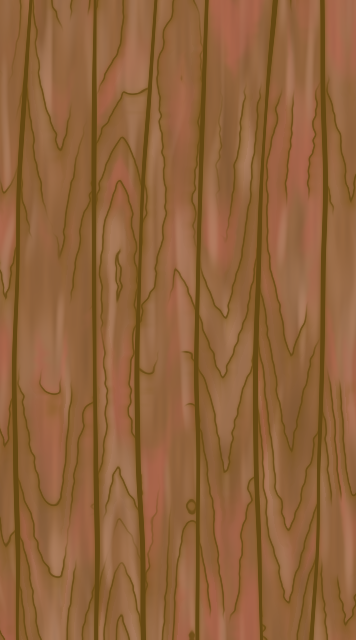
Give the GLSL for this texture, as a WebGL 1 fragment shader.

```glsl
precision highp float;
// Painted wooden planks: dark upright cracks, olive cathedral grain and rosy streaks.
uniform vec2 u_resolution;

// Colours
const vec3 WOOD = vec3(0.565, 0.385, 0.235);
const vec3 ROSE = vec3(0.675, 0.390, 0.300);
const vec3 PALE = vec3(0.700, 0.520, 0.410);
const vec3 SHADE = vec3(0.490, 0.335, 0.195);
const vec3 OLIVE = vec3(0.480, 0.335, 0.085);
const vec3 GRAIN = vec3(0.400, 0.280, 0.075);
const vec3 CRACK = vec3(0.395, 0.280, 0.070);

// Sizes, in canvas heights
const float PLANK_WIDTH = 0.0925;
const float CRACK_HALF = 0.0032;
const float GRAIN_HALF = 0.0011;
const float GRAIN_GAP = 0.031;
const float GRAIN_RISE = 0.20;
const float HALO_NEAR = 0.0018;
const float HALO_FAR = 0.0062;

float hash(vec2 p) {
  vec3 q = fract(p.xyx * vec3(0.1031, 0.1030, 0.0973));
  q += dot(q, q.yzx + 33.33);
  return fract((q.x + q.y) * q.z);
}

float noise(vec2 p) {
  vec2 i = floor(p), f = fract(p);
  f = f * f * (3.0 - 2.0 * f);
  return mix(mix(hash(i), hash(i + vec2(1.0, 0.0)), f.x),
             mix(hash(i + vec2(0.0, 1.0)), hash(i + 1.0), f.x), f.y);
}

float fbm(vec2 p) {
  return 0.6 * noise(p) + 0.4 * noise(p * 2.1 + 17.3);
}

// Horizontal place of a crack at height y: jittered, leaning and bowed
float crackX(float id, float y) {
  float shift = hash(vec2(id, 3.0)) - 0.5;
  float lean = hash(vec2(id, 11.0)) - 0.5;
  float bow = hash(vec2(id, 23.0)) - 0.5;
  return PLANK_WIDTH * (id + 0.5 + 0.4 * shift) + 0.05 * lean * (y - 0.5)
       + 0.035 * bow * sin(3.1416 * y) + 0.005 * (noise(vec2(id * 9.0, y * 7.0)) - 0.5);
}

// Grain height field; its whole-number contours are nested V shapes and arches
float grainField(vec2 p, float centre, float id) {
  float wobble = 0.006 * (noise(vec2(p.x * 14.0, p.y * 42.0)) - 0.5)
               + 0.004 * (noise(vec2(p.x * 20.0, p.y * 105.0)) - 0.5);
  float side = p.x + wobble - centre;
  float arm = sqrt(side * side + 0.000012);
  float way = hash(vec2(id, 41.0)) < 0.5 ? -1.0 : 1.0;
  float knots = 2.6 * noise(vec2(p.x * 16.0 + id * 5.0, p.y * 3.2));
  return p.y / GRAIN_RISE + way * arm / GRAIN_GAP + knots + 7.0 * hash(vec2(id, 53.0));
}

void main() {
  vec2 p = gl_FragCoord.xy / u_resolution.y;
  float pixel = 1.0 / u_resolution.y;

  // Find the cracks on either side
  float left = -1.0, right = 2.0, id = 0.0;
  for (int i = -2; i < 8; i++) {
    float k = float(i), x = crackX(k, p.y);
    if (x <= p.x) {
      if (x > left) { left = x; id = k; }
    } else {
      right = min(right, x);
    }
  }
  float toCrack = min(p.x - left, right - p.x);
  float crackId = p.x - left < right - p.x ? id : id + 1.0;
  float centre = mix(left, right, 0.5 + 0.3 * (hash(vec2(id, 67.0)) - 0.5));

  // Signed distance to the nearest grain line
  float field = grainField(p, centre, id);
  float e = 0.001;
  vec2 slope = vec2(grainField(p + vec2(e, 0.0), centre, id),
                    grainField(p + vec2(0.0, e), centre, id)) - field;
  float toGrain = (fract(field + 0.5) - 0.5) / max(length(slope / e), 15.0);

  // Soft paint that follows the grain
  float rosy = fbm(vec2(field * 0.8 + id * 13.0, p.y * 5.0));
  float pale = noise(vec2(p.x * 62.0 + 2.0 * noise(p * 7.0), p.y * 8.0));
  float warm = fbm(vec2(p.x * 26.0 + 9.0, p.y * 5.0 + 31.0));
  float dim = fbm(vec2(p.x * 28.0 + 40.0, p.y * 4.0));
  float brush = noise(vec2(p.x * 140.0, p.y * 14.0)) - 0.5;
  vec3 colour = mix(WOOD, SHADE, 0.6 * smoothstep(0.52, 0.85, dim));
  colour = mix(colour, PALE, 0.42 * smoothstep(0.45, 0.80, warm));
  colour = mix(colour, ROSE, 0.80 * smoothstep(0.46, 0.80, rosy));
  colour = mix(colour, PALE, 0.62 * smoothstep(0.52, 0.98, pale));
  colour *= 1.0 + 0.06 * brush;

  // Broken grain lines with a one-sided olive halo
  float present = smoothstep(0.26, 0.44, noise(vec2(p.x * 15.0 + 70.0, p.y * 6.5)));
  float spread = toGrain < 0.0 ? HALO_FAR : HALO_NEAR;
  float halo = exp(-abs(toGrain) / spread);
  float line = 1.0 - smoothstep(GRAIN_HALF - 0.5 * pixel, GRAIN_HALF + 0.6 * pixel, abs(toGrain));
  colour = mix(colour, OLIVE, 0.68 * present * halo);
  colour = mix(colour, GRAIN, 0.75 * present * line);

  // Cracks between the planks
  float halfWidth = CRACK_HALF * mix(0.65, 1.3, noise(vec2(crackId * 7.0, p.y * 5.0)));
  float gap = toCrack - halfWidth;
  colour = mix(colour, OLIVE, 0.45 * exp(-max(gap, 0.0) / 0.0030));
  colour = mix(colour, CRACK, 1.0 - smoothstep(-0.5 * pixel, 0.5 * pixel, gap));

  gl_FragColor = vec4(colour, 1.0);
}
```
